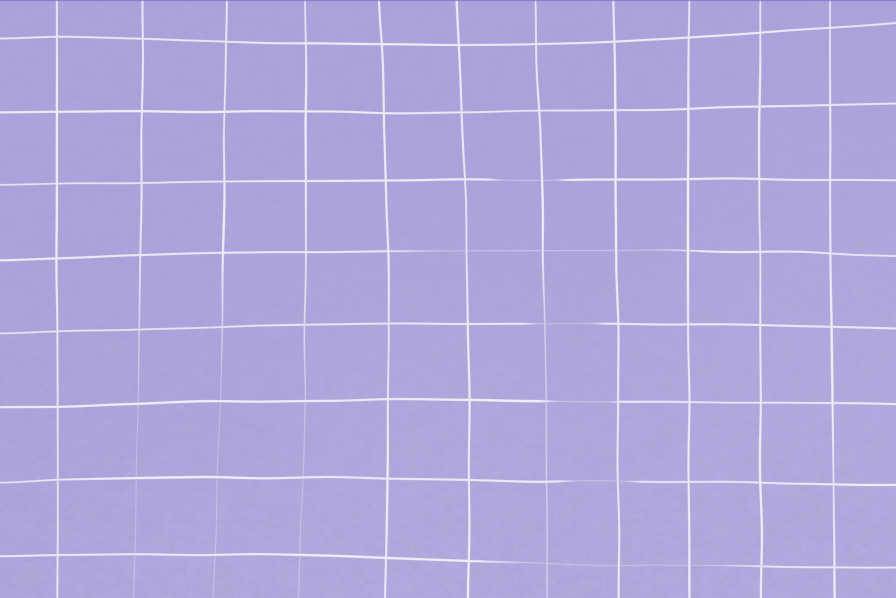
Reproduce this pattern procedurally as a Shadertoy shader.

```glsl
// Hand-drawn pale grid on lavender paper: 11 upright and 8 level lines.
// An even pitch is bent by smooth sine warps, then noise adds wobble,
// uneven stroke weight and worn stretches. Paper has soft light and grain.

const float PI = 3.14159265;
const float UNIT = 1.0 / 512.0;      // warp unit, as a share of canvas height
const int COLUMNS = 11;
const int ROWS = 8;
const vec3 PAPER = vec3(0.667, 0.636, 0.850);
const vec3 PAPER_LIGHT = vec3(0.694, 0.656, 0.862);
const vec3 PAPER_GREY = vec3(0.690, 0.660, 0.820);
const vec3 INK = vec3(0.955, 0.935, 0.990);
const vec3 TOP_EDGE = vec3(0.48, 0.43, 0.77);

float hash(vec2 p) {
    return fract(sin(dot(p, vec2(127.1, 311.7))) * 43758.5453);
}

float noise(vec2 p) {
    vec2 cell = floor(p), f = fract(p);
    f = f * f * (3.0 - 2.0 * f);
    return mix(mix(hash(cell), hash(cell + vec2(1, 0)), f.x),
               mix(hash(cell + vec2(0, 1)), hash(cell + vec2(1, 1)), f.x), f.y);
}

// Small sideways drift along a stroke
float wobble(float along, float id) {
    return (noise(vec2(along * 9.0, id * 7.3)) - 0.5) * 2.0;
}

// Soft window that is 1 near the center and 0 beyond the radius
float window(float x, float center, float radius) {
    return 1.0 - smoothstep(0.5 * radius, radius, abs(x - center));
}

// Horizontal place of upright line i at depth v (0 top, 1 bottom)
float columnX(float i, float v) {
    float a = PI * i / float(COLUMNS - 1);
    float belly = sin(PI * v);
    float bend = (15.0 + 4.0 * belly) * sin(a)
               - 4.0 * v * v * sin(2.0 * a)
               + (4.0 - 8.0 * v - 1.5 * belly) * sin(3.0 * a)
               + 0.5 * i * v * v;
    return (49.0 + 66.2 * i + bend + wobble(v, i + 1.0)) * UNIT;
}

// Depth of level line j at u (0 left, 1 right)
float rowY(float j, float u) {
    float t = j / float(ROWS - 1);
    float arch = sin(PI * u);
    float top = 7.0 * arch * arch - 12.0 * pow(u, 5.0);
    float bottom = 10.0 * smoothstep(0.2, 0.75, u) - 2.0 * arch;
    float lift = 12.5 * sin(PI * pow(u, 1.3)) + 3.0 * u;
    float bend = mix(top, bottom, t) - lift * sin(PI * t)
               + 4.0 * u * u * u * sin(2.0 * PI * t);
    return (32.0 + 63.4 * j + bend + wobble(u * 1.5, j + 21.0)) * UNIT;
}

// Coverage of a stroke whose weight varies along its length
float stroke(float dist, float along, float id, float wear, float pixel) {
    float weight = noise(vec2(along * 5.0, id * 3.7));
    float halfWidth = mix(0.0014, 0.0021, weight) * (1.0 - 0.5 * wear);
    float cover = 1.0 - smoothstep(halfWidth - 0.75 * pixel,
                                   halfWidth + 0.75 * pixel, dist);
    return cover * mix(0.82, 1.0, weight) * (1.0 - 0.6 * wear);
}

float columnWear(float i, float v) {
    float left = window(i, 2.0, 2.0) * smoothstep(0.35, 0.75, v);
    float middle = window(i, 6.0, 1.0) * smoothstep(0.3, 0.6, v);
    return max(left, 0.7 * middle);
}

float rowWear(float j, float u) {
    float spread = 0.05 + 0.15 * window(j, 3.0, 1.0) + 0.12 * window(j, 7.0, 1.0);
    float center = 0.55 + 0.02 * j;
    return step(1.5, j) * window(u, center, spread);
}

float grid(vec2 uv, vec2 p, float pixel) {
    float cover = 0.0;
    for (int i = 0; i < COLUMNS; i++) {
        float id = float(i);
        float dist = abs(p.x - columnX(id, uv.y));
        cover = max(cover, stroke(dist, uv.y, id + 1.0, columnWear(id, uv.y), pixel));
    }
    for (int j = 0; j < ROWS; j++) {
        float id = float(j);
        float dist = abs(p.y - rowY(id, uv.x));
        cover = max(cover, stroke(dist, uv.x, id + 31.0, rowWear(id, uv.x), pixel));
    }
    return cover;
}

vec3 paper(vec2 uv, vec2 p) {
    float cloud = noise(p * 3.0) - 0.5;
    float light = smoothstep(0.25, 1.0, 0.35 * uv.x + 0.75 * uv.y + 0.25 * cloud);
    vec3 color = mix(PAPER, PAPER_LIGHT, light);
    float ripple = noise(p * vec2(60.0, 110.0)) + noise(p * 190.0) - 1.0;
    color += ripple * mix(0.006, 0.016, uv.y * uv.y);
    return mix(color, PAPER_GREY, 0.5 * smoothstep(0.78, 0.95, noise(p * 85.0 + 9.0)) * uv.y);
}

void mainImage(out vec4 fragColor, in vec2 fragCoord) {
    vec2 uv = fragCoord / iResolution.xy;
    uv.y = 1.0 - uv.y;                       // depth measured from the top
    vec2 p = uv * vec2(1.5, 1.0);
    float pixel = 1.0 / iResolution.y;
    vec3 color = mix(paper(uv, p), INK, grid(uv, p, pixel));
    float edge = 1.0 - smoothstep(0.002 - 0.5 * pixel, 0.002 + 0.5 * pixel, uv.y);
    fragColor = vec4(mix(color, TOP_EDGE, 0.7 * edge), 1.0);
}
```
